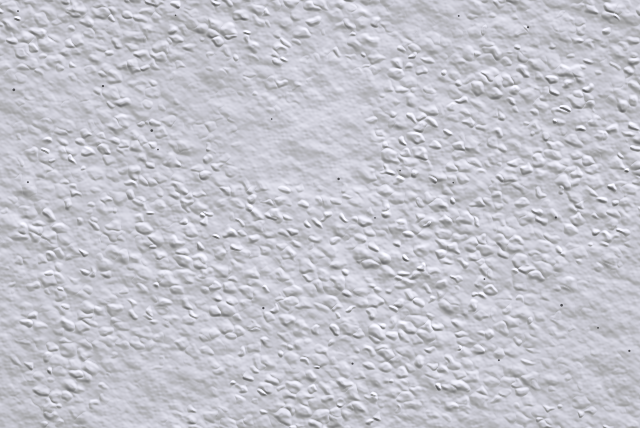
Write a Shadertoy shader that draws this texture.

```glsl
// Rough white stucco wall, lit from above, with a few dark specks.

float hash(vec2 p) {
    return fract(sin(dot(p, vec2(127.1, 311.7))) * 43758.5453);
}

vec2 hash2(vec2 p) {
    return vec2(hash(p), hash(p + 57.3));
}

float noise(vec2 p) {
    vec2 i = floor(p), f = fract(p);
    f = f * f * (3.0 - 2.0 * f);
    return mix(mix(hash(i), hash(i + vec2(1, 0)), f.x),
               mix(hash(i + vec2(0, 1)), hash(i + vec2(1, 1)), f.x), f.y);
}

// Rounded plaster lumps of random size, one per jittered cell
float lumps(vec2 p) {
    p += 0.55 * (vec2(noise(p * 1.9), noise(p * 1.9 + 31.7)) - 0.5);
    vec2 cell = floor(p);
    float height = 0.0;
    for (int y = -1; y <= 1; y++)
    for (int x = -1; x <= 1; x++) {
        vec2 id = cell + vec2(x, y);
        vec2 center = id + 0.1 + 0.8 * hash2(id);
        float radius = mix(0.3, 0.75, hash(id + 11.9));
        float dome = 1.0 - smoothstep(0.2, 1.0, length(p - center) / radius);
        height = max(height, dome * mix(0.15, 1.0, hash(id + 23.4)));
    }
    return height;
}

// Surface height: lumps over trowelled grain, drawn out along a falling diagonal
float relief(vec2 p) {
    vec2 q = vec2(dot(p, vec2(0.94, -0.34)) * 0.75, dot(p, vec2(0.34, 0.94)));
    float height = 0.0026 * lumps(q * 38.0) * smoothstep(0.1, 0.65, noise(p * 6.0 + 4.2));
    float amplitude = 0.0024;
    q *= 22.0;
    for (int octave = 0; octave < 4; octave++) {
        height += amplitude * noise(q);
        q = mat2(1.6, 1.2, -1.2, 1.6) * q + 17.3;
        amplitude *= 0.52;
    }
    return height;
}

// Coverage of tiny dark pits, present in a few cells only
float specks(vec2 p) {
    vec2 id = floor(p * 9.0);
    vec2 center = (id + 0.1 + 0.8 * hash2(id + 71.0)) / 9.0;
    float radius = mix(0.0015, 0.0032, hash(id + 5.5));
    float edge = 0.7 / iResolution.y;
    float dot_mask = 1.0 - smoothstep(radius - edge, radius + edge, length(p - center));
    return dot_mask * step(0.86, hash(id + 40.2));
}

void mainImage(out vec4 fragColor, in vec2 fragCoord) {
    vec2 p = fragCoord / iResolution.y;
    vec2 fromCenter = fragCoord / iResolution.xy - 0.5;

    // Slope toward the light, stronger in rough patches
    vec2 toLight = 0.0021 * vec2(0.3, 0.95);
    float shade = (relief(p - toLight) - relief(p + toLight)) / 0.0042;
    shade *= mix(0.75, 1.25, noise(p * 4.0 + 9.1));

    // Lit sides saturate softly, shadowed sides run deeper
    shade = shade > 0.0 ? shade / (1.0 + 2.5 * shade) : 1.2 * shade / (1.0 - 1.2 * shade);

    float value = 0.793 + shade;
    value += 0.03 * (noise(p * 3.0 + 2.7) - 0.5);
    value -= 0.08 * dot(fromCenter, fromCenter);

    // Cool white in the light, neutral grey in the shadows
    float coolness = mix(0.008, 0.042, smoothstep(0.62, 0.82, value));
    vec3 color = vec3(value, value + 0.001, value + coolness);
    color = mix(color, vec3(0.2, 0.2, 0.21), 0.85 * specks(p));

    fragColor = vec4(clamp(color, 0.0, 1.0), 1.0);
}
```
